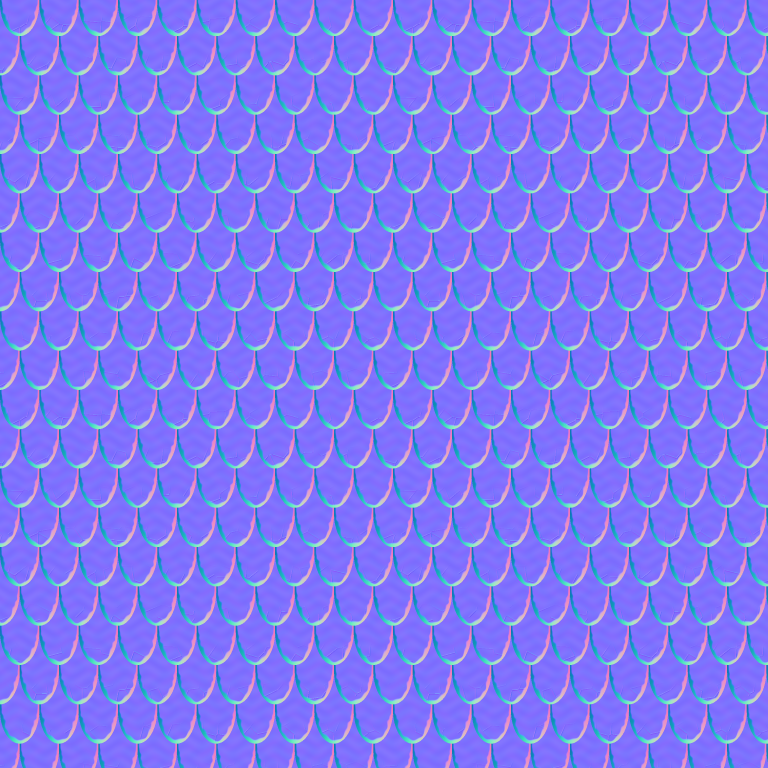
A WebGL 2 fragment shader for this texture map:

```glsl
#version 300 es
precision highp float;
// Tangent-space normal map of overlapping fish scales in staggered rows.
// Each scale is a half ellipse with a bevelled rough rim; cellular noise cuts
// cracks near the tip and layered sines ripple the face.

uniform vec2 u_resolution;
out vec4 fragColor;

const float SCALES = 19.54;        // scales across and down the canvas
const float ROW_SHIFT = 0.08;      // vertical offset of the tips, in rows
const float TILE = 10.0;           // wear repeats after this many scales
const float CURVE_HEIGHT = 0.85;   // height of the rounded lower part
const float RIM_WIDTH = 0.105;     // bevel width on the curve
const float JOINT_WIDTH = 0.05;    // bevel width on the straight sides
const float RIM_SLOPE = 1.9;
const float FACE_TILT = -0.12;     // lean of the whole face
const float RIPPLE_SLOPE = 0.035;
const float CRACK_SLOPE = 0.42;
const float CRACK_WIDTH = 0.075;   // in crack cells
const float CRACK_CELLS = 2.7;     // crack cells per scale
const float CRACK_SHARE = 0.6;     // share of cell borders that crack
const int SAMPLES = 3;             // supersampling grid per axis

float hash(vec2 p) {
    return fract(sin(dot(p, vec2(127.1, 311.7))) * 43758.5453);
}

vec2 hash2(vec2 p) {
    return vec2(hash(p), hash(p + 57.3));
}

// Slope of thin ridges along some of the cellular borders
vec2 crackSlope(vec2 p) {
    vec2 cell = floor(p);
    vec2 near1 = vec2(0.0), near2 = vec2(0.0);
    float d1 = 1e3, d2 = 1e3;
    for (int j = -1; j <= 1; j++) {
        for (int i = -1; i <= 1; i++) {
            vec2 c = cell + vec2(i, j);
            vec2 site = c + hash2(c) - p;
            float d = dot(site, site);
            if (d < d1) {
                d2 = d1; near2 = near1;
                d1 = d; near1 = site;
            } else if (d < d2) {
                d2 = d; near2 = site;
            }
        }
    }
    vec2 across = normalize(near2 - near1 + 1e-5);
    float border = dot(0.5 * (near1 + near2), across);
    vec2 pairKey = floor((near1 + near2 + 2.0 * p) * 64.0 + 0.5);
    float cracked = step(hash(pairKey), CRACK_SHARE);
    return across * cracked * (1.0 - smoothstep(0.0, CRACK_WIDTH, border));
}

// Position in the scale of a given row: x from its axis, y up from its tip
vec2 scaleLocal(vec2 p, float row, out vec2 id) {
    float x = p.x - 0.5 * mod(row, 2.0);
    float column = floor(x + 0.5);
    id = mod(vec2(column, row), TILE);
    return vec2(x - column, row - p.y);
}

// Signed distance to the scale outline (negative inside), with its normal
float outline(vec2 s, out vec2 outward) {
    vec2 radii = vec2(0.5, CURVE_HEIGHT);
    vec2 q = vec2(s.x, max(CURVE_HEIGHT - s.y, 0.0)) / radii;
    float len = max(length(q), 1e-4);
    vec2 grad = q / radii / len;
    float steep = max(length(grad), 1e-4);
    outward = grad / steep;
    return (len - 1.0) / steep;
}

// Normal colour at p, in scale units with y pointing down
vec3 normalColour(vec2 p) {
    vec2 id, outward;
    float row = ceil(p.y);
    vec2 s = scaleLocal(p, row, id);
    float dist = outline(s, outward);
    if (dist > 0.0) {              // uncovered: the next row shows
        s = scaleLocal(p, row + 1.0, id);
        dist = outline(s, outward);
    }
    vec2 seed = hash2(id + 3.7);

    // Rim, chipped along its length
    float angle = atan(s.x, CURVE_HEIGHT - s.y);
    float chips = 0.6 * sin(angle * 7.0 + seed.x * 40.0)
                + 0.4 * sin(angle * 17.0 + seed.y * 60.0);
    float joint = smoothstep(0.55, 0.95, s.y);
    float width = mix(RIM_WIDTH * (1.0 + 0.35 * chips), JOINT_WIDTH, joint);
    float rim = smoothstep(-width, -0.4 * width, dist);
    float strength = RIM_SLOPE * (1.0 - 0.2 * chips * outward.x);
    vec2 slope = vec2(0.0, FACE_TILT) + outward * rim * strength;

    // Ripples on the face
    vec2 w = s * 9.0 + seed * 30.0;
    vec2 ripple = vec2(sin(w.x * 1.3 + 2.0 * sin(w.y * 0.9)),
                       sin(w.y * 2.1 + 1.7 * sin(w.x * 0.8)));
    slope += RIPPLE_SLOPE * ripple * (1.0 - rim);

    // Cracks, densest at the tip
    float wear = (1.0 - smoothstep(0.25, 0.6, s.y)) * (0.6 + 0.4 * seed.x);
    vec2 crack = crackSlope(s * CRACK_CELLS + floor(seed * 90.0) + seed.yx);
    slope += CRACK_SLOPE * wear * crack * vec2(1.0, -1.0) * (1.0 - 0.7 * rim);

    return normalize(vec3(slope, 1.0)) * 0.5 + 0.5;
}

void main() {
    vec3 sum = vec3(0.0);
    for (int k = 0; k < SAMPLES * SAMPLES; k++) {
        vec2 offset = (vec2(k % SAMPLES, k / SAMPLES) + 0.5) / float(SAMPLES) - 0.5;
        vec2 uv = (gl_FragCoord.xy + offset) / u_resolution;
        sum += normalColour(vec2(uv.x, 1.0 - uv.y) * SCALES + vec2(0.0, ROW_SHIFT));
    }
    fragColor = vec4(sum / float(SAMPLES * SAMPLES), 1.0);
}
```
